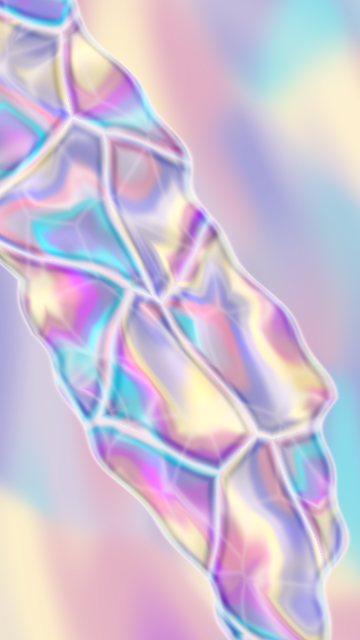
This texture is drawn by a Shadertoy shader. Its source:

```glsl
// Crumpled holographic foil: a diagonal band of sharp, creased facets lies
// over a soft, out-of-focus backdrop. Facets come from warped cellular noise;
// each one runs its own gradient through a cyclic pastel palette.

const vec3 LILAC = vec3(0.84, 0.81, 0.88);
const vec3 CREAM = vec3(0.99, 0.94, 0.80);
const vec3 PINK = vec3(0.89, 0.69, 0.77);
const vec3 ORCHID = vec3(0.80, 0.52, 0.86);
const vec3 PERIWINKLE = vec3(0.66, 0.64, 0.85);
const vec3 CYAN = vec3(0.54, 0.87, 0.92);

vec2 hash2(vec2 p) {
    vec3 q = fract(p.xyx * vec3(0.1031, 0.1030, 0.0973));
    q += dot(q, q.yzx + 33.33);
    return fract((q.xx + q.yz) * q.zy);
}

// Cyclic palette, one turn per unit of phase
vec3 iridescence(float phase) {
    vec3 stops[9] = vec3[9](LILAC, CREAM, PINK, ORCHID, PERIWINKLE,
                            CYAN, LILAC, PINK, PERIWINKLE);
    float t = fract(phase) * 9.0;
    int i = int(t) % 9;
    return mix(stops[i], stops[(i + 1) % 9], smoothstep(0.1, 0.9, fract(t)));
}

// Cellular noise: xy = offset from the site, z = border distance, w = cell id
vec4 facets(vec2 p) {
    vec2 cell = floor(p), f = fract(p), nearest = vec2(0.0), home = vec2(0.0);
    float best = 9.0, border = 9.0;
    for (int y = -1; y <= 1; y++)
    for (int x = -1; x <= 1; x++) {
        vec2 g = vec2(x, y), r = g + hash2(cell + g) - f;
        if (dot(r, r) < best) { best = dot(r, r); nearest = r; home = g; }
    }
    for (int y = -2; y <= 2; y++)
    for (int x = -2; x <= 2; x++) {
        vec2 g = home + vec2(x, y), r = g + hash2(cell + g) - f;
        vec2 d = r - nearest;
        if (dot(d, d) > 1e-4)
            border = min(border, dot(0.5 * (nearest + r), normalize(d)));
    }
    return vec4(-nearest, border, hash2(cell + home + 71.0).x);
}

float line(float d, float width) {
    return exp(-d * d / (width * width));
}

// Stretch space along the main fold direction, upper left to lower right
vec2 foldSpace(vec2 p) {
    return vec2(dot(p, vec2(0.85, 0.53)) * 3.5, dot(p, vec2(0.53, -0.85)) * 2.3);
}

vec3 foilColor(vec2 p) {
    p += 0.035 * sin(p.yx * vec2(6.0, 7.0) + vec2(1.0, 2.5))
       + 0.012 * sin(p.yx * vec2(17.0, 15.0));
    vec2 q = foldSpace(p) + 20.0;
    vec4 big = facets(q), small = facets(q * 1.9 + 5.0);

    // Gradient across the facet, bent by waves and small dents
    float angle = 6.283 * fract(big.w * 7.0);
    vec2 dir = vec2(cos(angle), sin(angle));
    float s = dot(big.xy, dir), t = dot(big.xy, vec2(-dir.y, dir.x));
    float dent = (small.w - 0.5) * smoothstep(0.0, 0.35, small.z);
    float phase = big.w * 3.0 + 0.6 * s + 0.09 * sin(6.0 * t + 5.0 * s)
                + 0.28 * exp(-big.z * 11.0) + 0.4 * dent;
    vec3 col = iridescence(phase);

    // Satin light, vivid patches and gleams
    col *= 0.98 + 0.08 * sin(9.0 * s + 3.0 * sin(4.0 * t) + 6.0 * dent);
    float vivid = 1.1 + 0.6 * smoothstep(0.4, 1.0, sin(5.0 * t - 4.0 * s + 20.0 * big.w));
    col = mix(vec3(dot(col, vec3(0.3, 0.59, 0.11))), col, vivid);
    float gleam = pow(0.5 + 0.5 * sin(7.0 * s + 2.0 * sin(3.0 * t + 4.0 * dent)), 12.0);
    col = mix(col, vec3(1.0, 0.97, 0.93), 0.45 * gleam);

    // Creases: a bright ridge with a thin shadow beside it
    col -= vec3(0.16, 0.14, 0.07) * line(big.z - 0.065, 0.028);
    col = mix(col, vec3(0.96, 0.94, 0.97), 0.75 * line(big.z, 0.027));
    return mix(col, vec3(0.97, 0.92, 0.97), 0.22 * line(small.z, 0.04));
}

// Blurred facets: every nearby cell adds its colour with a smooth weight
vec3 backdropColor(vec2 p) {
    vec2 q = foldSpace(p + 0.04 * sin(p.yx * 5.0)) * 0.9 + 8.0;
    vec3 sum = vec3(0.0);
    float total = 0.0;
    for (int y = -2; y <= 2; y++)
    for (int x = -2; x <= 2; x++) {
        vec2 g = floor(q) + vec2(x, y), rnd = hash2(g + 31.0);
        vec2 r = q - g - hash2(g);
        float w = exp(-9.0 * dot(r, r));
        float phase = rnd.x * 2.0 + 0.22 * dot(r, rnd - 0.5) + 0.05 * sin(4.0 * r.x + 3.0 * r.y);
        sum += w * iridescence(phase);
        total += w;
    }
    vec3 col = sum / total;
    float glow = pow(0.5 + 0.5 * sin(q.x * 2.6 + sin(q.y * 1.7)), 6.0);
    return mix(col, vec3(1.0, 0.95, 0.88), 0.3 * glow);
}

void mainImage(out vec4 fragColor, in vec2 fragCoord) {
    vec2 p = fragCoord / iResolution.x;

    // Signed depth inside the foil band
    float left = 0.06 + 0.7 * max(0.85 - p.y, 0.0) - max(p.y - 1.0, 0.0);
    float right = min(0.22 + 0.64 * (1.78 - p.y), 0.93);
    float wobble = 0.022 * sin(p.y * 13.0 + p.x * 4.0) + 0.01 * sin(p.y * 29.0);
    float depth = 0.82 * min(p.x - left, right - p.x) + wobble;

    vec3 col = mix(backdropColor(p), foilColor(p), smoothstep(-0.003, 0.003, depth));

    // Rolled rim of the band
    col -= vec3(0.14, 0.12, 0.04) * line(depth - 0.022, 0.009);
    col = mix(col, vec3(0.80, 0.93, 0.96), 0.6 * line(depth - 0.009, 0.006));
    col = mix(col, vec3(0.98, 0.95, 0.97), 0.65 * line(depth, 0.005));
    fragColor = vec4(clamp(col, 0.0, 1.0), 1.0);
}
```
